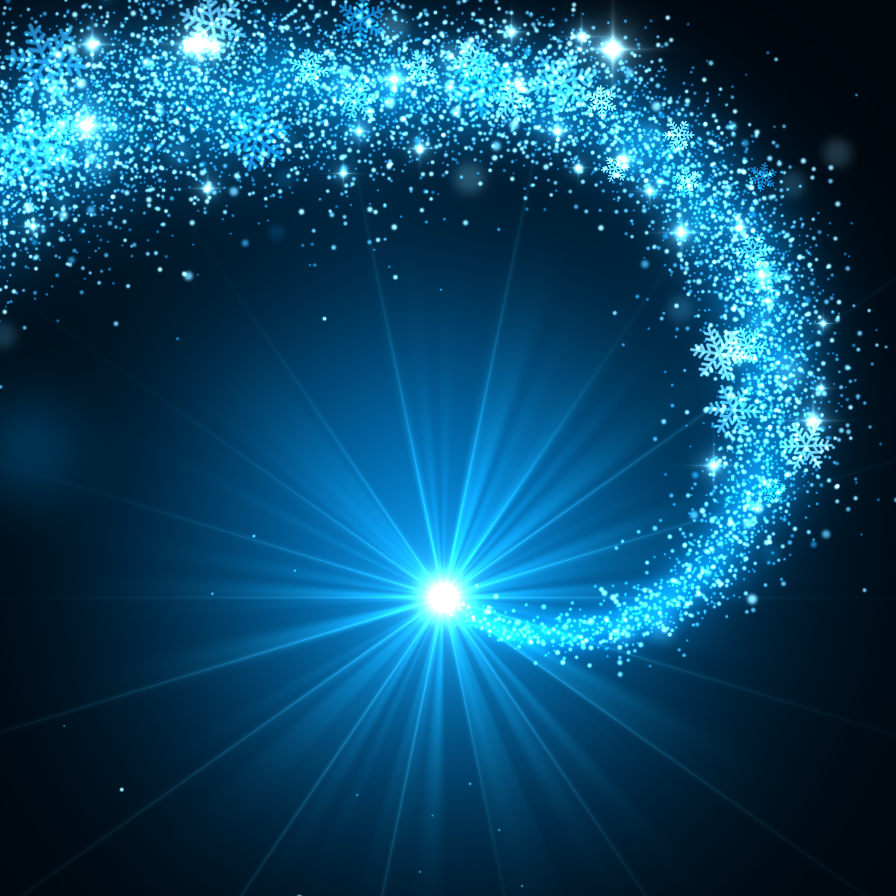
A Shadertoy shader for this background:

```glsl
// A swirl of glittering snow dust curling out of a radiant blue star.

const float PI = 3.14159265;
const vec2 STAR = vec2(0.495, 0.333);        // burst centre
const vec2 SWIRL_CENTER = vec2(0.5, 0.6);    // pole of the spiral
const vec3 DEEP = vec3(0.0, 0.022, 0.045);
const vec3 AZURE = vec3(0.0, 0.43, 0.70);
const vec3 SKY = vec3(0.06, 0.50, 0.78);
const vec3 ICE = vec3(0.72, 0.96, 1.0);

vec2 hash2(vec2 p) {
    vec3 q = fract(p.xyx * vec3(0.1031, 0.1030, 0.0973));
    q += dot(q, q.yzx + 33.33);
    return fract((q.xx + q.yz) * q.zy);
}

float cornerGradient(vec2 id, vec2 f) {
    return dot(hash2(id + 71.0) * 2.0 - 1.0, f);
}

float gradientNoise(vec2 p) {
    vec2 i = floor(p), f = p - i, u = f * f * (3.0 - 2.0 * f), e = vec2(1, 0);
    float low = mix(cornerGradient(i, f), cornerGradient(i + e, f - e), u.x);
    float high = mix(cornerGradient(i + e.yx, f - e.yx), cornerGradient(i + 1.0, f - 1.0), u.x);
    return mix(low, high, u.y);
}

// Spiral radius and ribbon half width at a polar angle
float swirlRadius(float a) {
    float opening = max(a - 1.45, 0.0), tail = max(-0.3 - a, 0.0);
    return 0.36 - 0.037 * a + 0.174 * opening * opening - 0.09 * tail * tail;
}

float swirlWidth(float a) {
    return mix(0.010, 0.050, smoothstep(-1.6, 0.3, a)) + 0.030 * smoothstep(1.2, 2.6, a);
}

vec2 swirlPoint(float a, float offset) {
    return SWIRL_CENTER + (swirlRadius(a) + offset * swirlWidth(a)) * vec2(cos(a), sin(a));
}

// Gaussian density across the ribbon, 1 on its spine
float swirlDensity(vec2 p, float spread) {
    vec2 v = p - SWIRL_CENTER;
    float a = atan(v.y, v.x);
    if (a < -1.65) a += 2.0 * PI;
    float radius = swirlRadius(a);
    float slope = (swirlRadius(a + 0.01) - radius) / (0.01 * radius);
    float d = (length(v) - radius) / (sqrt(1.0 + slope * slope) * swirlWidth(a) * spread);
    return exp(-d * d) * smoothstep(-1.62, -1.5, a);
}

// Jittered grid of specks, kept where the ribbon is dense
vec3 dust(vec2 p, float cells, float spread, float amount, float size, float seed) {
    vec3 light = vec3(0);
    vec2 base = floor(p * cells);
    for (int k = 0; k < 9; k++) {
        vec2 id = base + vec2(k % 3, k / 3) - 1.0;
        vec2 center = (id + hash2(id + seed)) / cells;
        vec2 pick = hash2(id + seed + 37.0);
        if (pick.x > amount * swirlDensity(center, spread)) continue;
        float d = length(p - center) * cells / (size * mix(0.5, 1.0, pick.y));
        light += mix(SKY * 0.7, ICE, pick.y * pick.y) * exp(-d * d * d);
    }
    return light;
}

float segment(vec2 p, vec2 a, vec2 b) {
    vec2 v = b - a;
    return length(p - a - v * clamp(dot(p - a, v) / dot(v, v), 0.0, 1.0));
}

// Distance to a six-armed branching crystal of unit radius
float snowflake(vec2 p, float turn) {
    float a = abs(mod(atan(p.y, p.x) + turn, PI / 3.0) - PI / 6.0);
    vec2 q = length(p) * vec2(cos(a), sin(a));
    float d = segment(q, vec2(0), vec2(1, 0));
    for (float i = 0.0; i < 3.0; i++) {
        vec2 root = vec2(0.3 + 0.23 * i, 0);
        d = min(d, segment(q, root, root + (0.30 - 0.05 * i) * vec2(0.5, 0.866)));
    }
    return d;
}

// Round glow with long cross spikes and short diagonal ones
float sparkle(vec2 p, float size) {
    vec2 q = abs(p) / size, s = abs(vec2(p.x + p.y, p.x - p.y)) / size;
    float cross4 = exp(-q.x * 16.0 - q.y * 2.2) + exp(-q.y * 16.0 - q.x * 2.2);
    float diagonal = exp(-s.x * 14.0 - s.y * 3.5) + exp(-s.y * 14.0 - s.x * 3.5);
    return cross4 + 0.4 * diagonal + exp(-dot(q, q) * 14.0) + 0.25 * exp(-dot(q, q) * 1.8);
}

// Soft fan of light plus thin beams, bunched by a sine of their angle
vec3 burst(vec2 v) {
    float r = length(v);
    vec2 dir = v / max(r, 1e-4);
    float fan = gradientNoise(dir * 5.0 + 9.0) + 0.6 * gradientNoise(dir * 13.0);
    vec3 light = vec3(0.08, 0.50, 0.62) * max(fan + 0.12, 0.0) * exp(-r * r / 0.045);
    for (float i = 0.0; i < 18.0; i++) {
        float a = i * PI / 9.0;
        a -= 0.084 * sin(2.0 * a);
        vec2 axis = vec2(cos(a), sin(a));
        float along = dot(v, axis), across = abs(dot(v, vec2(-axis.y, axis.x)));
        float reach = mix(0.13, 0.27, hash2(vec2(i, 5)).x);
        light += vec3(0.15, 0.42, 0.50) * exp(-across / 0.0016 - along / reach) * step(0.0, along);
    }
    light += vec3(0.10, 0.36, 0.42) * exp(-r / 0.065);
    return light + vec3(1.0, 1.0, 0.95) * (exp(-r * r / 0.0005) + 0.4 * exp(-r / 0.025));
}

void mainImage(out vec4 fragColor, in vec2 fragCoord) {
    vec2 p = fragCoord / iResolution.xy;
    vec2 fromGlow = p - vec2(0.49, 0.385);

    // Night backdrop, burst and a hazy patch by the left edge
    vec3 color = DEEP + AZURE * exp(-dot(fromGlow, fromGlow) / 0.095) + burst(p - STAR);
    color += vec3(0.0, 0.13, 0.20) * exp(-dot(p - vec2(0.03, 0.5), p - vec2(0.03, 0.5)) / 0.004);

    // Ribbon haze and dust, from fine grains to soft blurred lights
    float clumps = 0.8 + 0.8 * gradientNoise(p * 14.0);
    color += vec3(0.04, 0.34, 0.50) * clumps * swirlDensity(p, 1.0);
    color += vec3(0.0, 0.10, 0.17) * swirlDensity(p, 1.9);
    color += dust(p, 190.0, 1.1, 0.85, 0.42, 3.0) + dust(p, 125.0, 1.5, 0.65, 0.33, 211.0);
    color += dust(p, 75.0, 1.9, 0.40, 0.24, 419.0) + 0.9 * dust(p, 38.0, 1.8, 0.20, 0.22, 83.0);
    color += 0.22 * dust(p, 22.0, 2.3, 0.30, 0.40, 157.0);

    // Crystals and twinkling stars strewn along the ribbon
    for (float i = 0.0; i < 26.0; i++) {
        vec2 h = hash2(vec2(i, 17)), g = hash2(vec2(i, 53));
        float a = mix(-0.5, 2.9, (i + h.x) / 26.0);
        float size = mix(0.018, 0.045, g.x * g.x) * mix(0.8, 1.2, smoothstep(0.5, 2.5, a));
        vec2 q = (p - swirlPoint(a, (h.y - 0.5) * 2.6)) / size;
        float line = smoothstep(0.085, 0.025, snowflake(q, g.y * PI));
        color += mix(SKY, ICE, g.y) * 0.7 * line;
        float b = mix(-0.4, 2.9, (i + g.y) / 26.0);
        vec2 starPos = swirlPoint(b, (g.x - 0.5) * 3.6);
        color += mix(SKY, ICE, 0.7) * sparkle(p - starPos, mix(0.012, 0.030, h.x * h.y));
    }
    color += ICE * (sparkle(p - vec2(0.684, 0.945), 0.043) + sparkle(p - vec2(0.221, 0.951), 0.040));
    color += ICE * 0.8 * sparkle(p - vec2(0.097, 0.860), 0.038);

    fragColor = vec4(clamp(color, 0.0, 1.0), 1.0);
}
```
